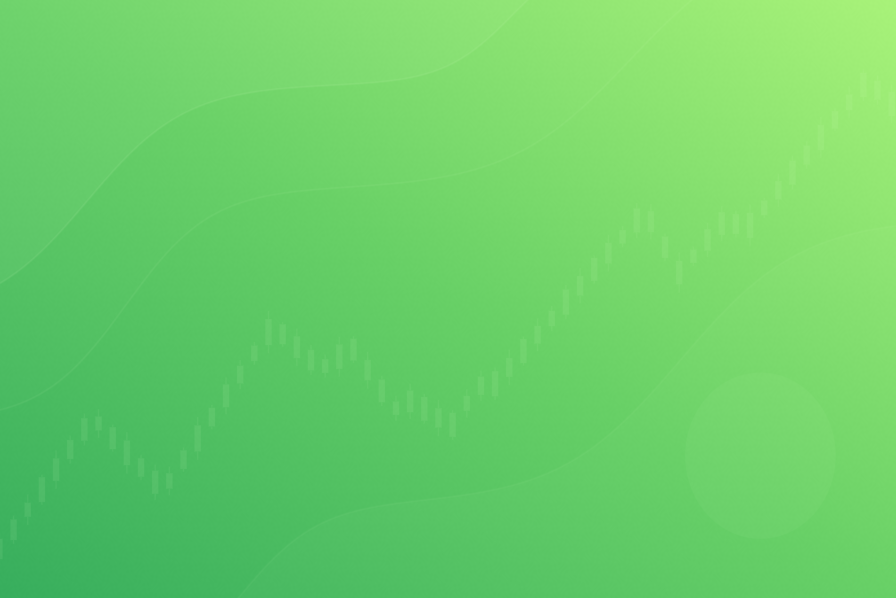
This background is drawn by a Shadertoy shader. Its source:

```glsl
#define DEEP_GREEN vec3(0.215, 0.68, 0.365)
#define MID_GREEN vec3(0.405, 0.815, 0.40)
#define LIME vec3(0.66, 0.95, 0.475)
#define VEIL vec3(0.86, 1.0, 0.78)
#define RIM_ALPHA 0.085
#define DISC_ALPHA 0.042
#define CANDLE_ALPHA 0.085
#define CANDLE_STEP 0.02371
#define CANDLE_HALF_WIDTH 0.0053
#define WICK_HALF_WIDTH 0.0011
#define GRAIN 0.003

// Smooth rise: x centre, half height, half width
float rise(float x, vec3 s) {
    return s.y * (1.0 + tanh((x - s.x) / s.z));
}

// Straight price leg that climbs by gain between two x positions
float leg(float x, float from, float to, float gain) {
    return gain * clamp((x - from) / (to - from), 0.0, 1.0);
}

// Signed distance to a two-step wave, positive above it
float waveDistance(vec2 p, float base, vec3 first, vec3 second) {
    const float e = 0.002;
    float h = base + rise(p.x, first) + rise(p.x, second);
    float ahead = base + rise(p.x + e, first) + rise(p.x + e, second);
    return (p.y - h) / length(vec2(1.0, (ahead - h) / e));
}

float boxDistance(vec2 p, vec2 halfSize) {
    vec2 d = abs(p) - halfSize;
    return length(max(d, 0.0)) + min(max(d.x, d.y), 0.0);
}

float cover(float d, float px) {
    return 1.0 - smoothstep(-0.75 * px, 0.75 * px, d);
}

float rim(float d, float px) {
    return 1.0 - smoothstep(0.0, max(1.2 * px, 0.0028), abs(d));
}

float priceAt(float x) {
    float y = 0.082;
    // First rally and dip
    y += leg(x, 0.000, 0.152, 0.215) + leg(x, 0.160, 0.273, -0.117);
    // Second rally, falling in waves
    y += leg(x, 0.273, 0.455, 0.273) + leg(x, 0.460, 0.537, -0.070);
    y += leg(x, 0.537, 0.590, 0.035) + leg(x, 0.590, 0.660, -0.102);
    y += leg(x, 0.660, 0.689, 0.014) + leg(x, 0.689, 0.756, -0.043);
    // Long climb with a pullback
    y += leg(x, 0.756, 0.801, 0.068) + leg(x, 0.826, 1.070, 0.281);
    y += leg(x, 1.086, 1.137, -0.092) + leg(x, 1.137, 1.215, 0.090);
    // Last rally
    y += leg(x, 1.215, 1.250, -0.018) + leg(x, 1.250, 1.445, 0.242);
    return y + leg(x, 1.460, 1.500, -0.039);
}

// Coverage of the repeated candle bodies and their wicks
float candles(vec2 p, float px) {
    float id = round(p.x / CANDLE_STEP);
    float x = id * CANDLE_STEP - 0.001;
    float vary = 0.5 + 0.3 * sin(id * 2.4) + 0.2 * sin(id * 5.1);
    float bodyHalf = 0.011 + 0.012 * vary;
    float wickHalf = bodyHalf + 0.009 + 0.005 * sin(id * 3.7);
    vec2 q = p - vec2(x, priceAt(x));
    float body = cover(boxDistance(q, vec2(CANDLE_HALF_WIDTH, bodyHalf)), px);
    float wick = cover(boxDistance(q, vec2(WICK_HALF_WIDTH, wickHalf)), px);
    return max(body, 0.75 * wick);
}

void mainImage(out vec4 fragColor, in vec2 fragCoord) {
    vec2 uv = fragCoord / iResolution.xy;
    vec2 p = uv * vec2(1.5, 1.0);
    float px = 1.0 / iResolution.y;

    // Diagonal gradient
    float t = 0.5 * (uv.x + uv.y);
    vec3 color = mix(DEEP_GREEN, MID_GREEN, min(2.0 * t, 1.0));
    color = mix(color, LIME, max(2.0 * t - 1.0, 0.0));

    // Translucent wave layers
    float upper = waveDistance(p, 0.469, vec3(0.146, 0.195, 0.166), vec3(0.859, 0.117, 0.117));
    float middle = waveDistance(p, 0.295, vec3(0.211, 0.195, 0.143), vec3(1.055, 0.215, 0.205));
    float lower = waveDistance(p, -0.168, vec3(0.396, 0.164, 0.137), vec3(1.139, 0.238, 0.205));
    color = mix(color, VEIL, 0.014 * cover(-middle, px));
    color = mix(color, VEIL, 0.052 * cover(-upper, px));
    color = mix(color, VEIL, 0.026 * cover(lower, px) * exp(min(lower, 0.0) * 3.0));
    float rims = max(rim(upper, px), max(0.7 * rim(middle, px), 0.5 * rim(lower, px)));
    color = mix(color, VEIL, RIM_ALPHA * rims);

    // Pale disc
    vec2 radii = vec2(0.126, 0.139);
    float disc = (length((p - vec2(1.273, 0.238)) / radii) - 1.0) * radii.x;
    color = mix(color, VEIL, DISC_ALPHA * cover(disc, px));

    // Price chart
    color = mix(color, VEIL, CANDLE_ALPHA * candles(p, px));

    // Fine woven grain from layered sines
    float weave = sin(p.x * 470.0 + 2.0 * sin(p.y * 190.0)) * sin(p.y * 430.0 + 2.0 * sin(p.x * 230.0));
    fragColor = vec4(color + GRAIN * weave, 1.0);
}
```
